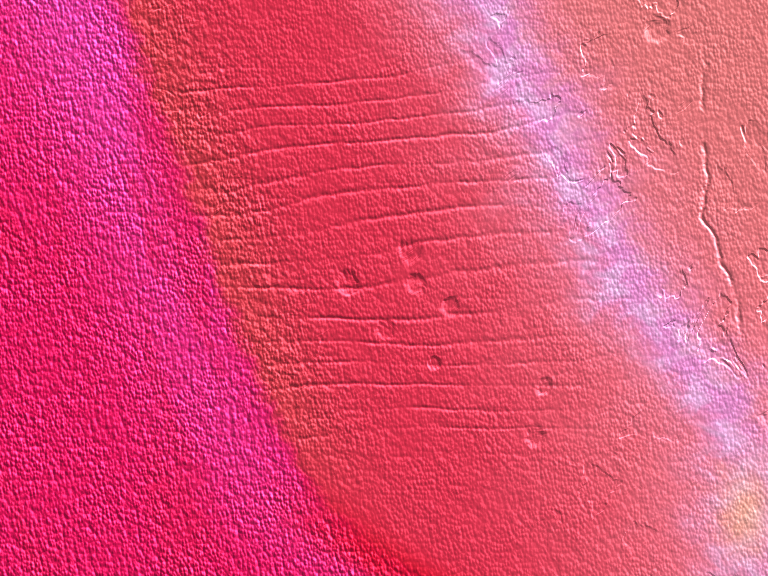
This texture is drawn by a Shadertoy shader. Its source:

```glsl
// Painted plaster: a rough magenta sweep, a cracked red field and a violet ribbon.
// Colour is layered along two curved edges; a height field of cellular grain,
// grooves, chips and dents is then lit from the upper right.

float hash(vec2 p) {
    return fract(sin(dot(p, vec2(127.1, 311.7))) * 4375.85);
}

// Distance to the nearest jittered cell point
float cells(vec2 p) {
    vec2 id = floor(p), f = fract(p);
    float nearest = 2.0;
    for (int y = -1; y <= 1; y++)
    for (int x = -1; x <= 1; x++) {
        vec2 o = vec2(x, y);
        vec2 jitter = vec2(hash(id + o), hash(id + o + 37.3));
        nearest = min(nearest, length(o + jitter - f));
    }
    return nearest;
}

// Layered, warped sines, roughly -1 to 1
float waves(vec2 p) {
    float sum = 0.0, amp = 0.55;
    for (int i = 0; i < 5; i++) {
        p += 0.5 * sin(p.yx * 1.3 + float(i) * 2.1);
        sum += amp * sin(p.x) * cos(p.y);
        p = mat2(1.4, 1.1, -1.1, 1.4) * p + 1.7;
        amp *= 0.6;
    }
    return sum;
}

float magentaEdge(float y) {
    return 0.212 + 0.35 * (1.0 - y) + 0.18 * exp(-10.0 * y);
}

float ribbonCentre(float y) {
    float t = 1.0 - y;
    return 0.835 + 0.52 * t + 0.05 * smoothstep(0.5, 0.68, t) - 0.09 * smoothstep(0.8, 1.0, t);
}

float groove(float d, float width) {
    return exp(-d * d / (width * width));
}

// Shallow pits: centre and radius
const vec3 DENTS[9] = vec3[9](
    vec3(0.712, 0.566, 0.025), vec3(0.604, 0.509, 0.024), vec3(0.724, 0.506, 0.021),
    vec3(0.785, 0.468, 0.019), vec3(0.670, 0.427, 0.023), vec3(0.755, 0.371, 0.013),
    vec3(0.946, 0.332, 0.018), vec3(0.930, 0.245, 0.022), vec3(1.145, 0.950, 0.027));

float height(vec2 p) {
    float d = p.x - magentaEdge(p.y);
    float rough = 1.0 - smoothstep(-0.04, 0.03, d);
    float right = smoothstep(-0.02, 0.08, p.x - ribbonCentre(p.y));
    float broad = waves(p * 24.0);
    float fine = waves(p * 60.0 + 3.0);
    float border = groove(d - 0.06, 0.09) * smoothstep(0.1, 0.4, p.y);

    // Uneven grain in three sizes, drawn out into upright fibres on the rough side
    vec2 q = vec2(p.x + 0.12 * p.y, p.y);
    float patchy = 0.85 + 0.5 * broad;
    float h = -cells(q * vec2(175.0, 120.0)) * mix(0.55 + 0.4 * border, 1.25, rough) * patchy;
    h -= cells(q * vec2(125.0, 48.0) + 9.0) * mix(0.3 + 0.3 * border, 1.05, rough);
    h -= cells(p * vec2(62.0, 70.0) + 4.0) * mix(0.25 + 0.6 * border, 0.7, rough);
    h += fine * mix(0.24 + 0.35 * border, 0.3, rough) + 0.3 * broad;

    // Near-horizontal cracks that come and go along each row
    float tilt = 0.09 * smoothstep(0.35, 0.8, p.y) + 0.03;
    float row = (p.y - tilt * p.x + 0.007 * sin(p.x * 9.0 + p.y * 17.0) + 0.004 * broad) / 0.041;
    float span = smoothstep(-0.02, 0.06, d) * (1.0 - smoothstep(0.72, 1.2, p.x));
    span *= smoothstep(0.16, 0.3, p.y) * (1.0 - smoothstep(0.82, 0.94, p.y));
    float rowId = floor(row);
    float offset = 0.35 + 0.3 * hash(vec2(rowId, 8.0));
    float broken = smoothstep(-0.5, 0.25, waves(vec2(p.x * 13.0 + rowId * 3.7, rowId * 1.9)) + 0.5 * fine);
    float strength = (0.55 + 0.35 * hash(vec2(rowId, 4.0))) * (0.3 + 0.7 * broken);
    h -= 1.05 * span * strength * groove((fract(row) - offset) * 0.041, 0.0034);

    // Long, wandering crack on the right
    float path = 1.225 + 0.06 * (1.0 - smoothstep(0.42, 0.66, p.y));
    path += 0.012 * waves(vec2(p.y * 28.0, 1.0)) + 0.003 * fine;
    float reach = smoothstep(0.4, 0.46, p.y) * (1.0 - smoothstep(0.8, 0.96, p.y));
    h -= 1.5 * reach * smoothstep(-0.7, 0.0, broad) * groove(p.x - path, 0.004);

    // Flaked patches with broken rims
    float chip = waves(p * vec2(30.0, 26.0) + 5.0) + 0.2 * fine;
    float scatter = smoothstep(-0.15, 0.3, waves(p * 9.0 + 2.0));
    float zone = max(smoothstep(0.7, 1.0, p.x + 0.25 * (p.y - 0.5)) * (0.5 + 0.5 * right), 0.5 * border);
    h -= zone * scatter * smoothstep(0.2, 0.34, chip);

    for (int i = 0; i < 9; i++) {
        float r = length((p - DENTS[i].xy) * vec2(1.0, 0.9)) / DENTS[i].z + 0.2 * fine;
        h -= (1.2 - 0.5 * fine) * (1.0 - smoothstep(0.5, 0.95, r));
    }
    return h;
}

vec3 paint(vec2 p) {
    float d = p.x - magentaEdge(p.y);
    float cloud = waves(p * vec2(20.0, 26.0));
    float wisps = waves(p * vec2(48.0, 60.0) + 4.0);

    // Red field fading to salmon and rose
    float fade = smoothstep(0.62, 1.2, p.x + 0.3 * (p.y - 0.5) + 0.03 * cloud);
    vec3 col = mix(vec3(0.85, 0.20, 0.30), vec3(0.91, 0.44, 0.49), fade);
    col = mix(col, vec3(0.85, 0.47, 0.45), 0.6 * smoothstep(1.5, 2.2, p.x + p.y));
    col = mix(col, vec3(0.76, 0.25, 0.27), 0.6 * groove(d - 0.03, 0.08) * smoothstep(0.08, 0.3, p.y));

    // Violet ribbon with ragged pale core and amber foot
    float r = p.x - ribbonCentre(p.y) + 0.03 * cloud + 0.025 * wisps;
    col = mix(col, vec3(0.91, 0.52, 0.66), 0.75 * groove(r, 0.13));
    vec3 violet = mix(vec3(0.88, 0.54, 0.80), vec3(0.91, 0.69, 0.89), smoothstep(-0.4, 0.5, wisps));
    col = mix(col, violet, 0.85 * groove(r, 0.065));
    float foot = groove(length((p - vec2(1.295, 0.11)) * vec2(1.0, 0.6)) + 0.015 * wisps, 0.05);
    col = mix(col, vec3(0.95, 0.67, 0.53), 0.75 * foot);

    // Magenta sweep, brightest just inside its edge
    float glow = groove(d + 0.09, 0.12) * (0.5 + 0.4 * p.y);
    vec3 magenta = mix(vec3(0.87, 0.09, 0.34), vec3(0.90, 0.20, 0.54), glow + 0.3 * smoothstep(0.5, 1.0, p.y));
    float streak = waves(vec2(p.x + 0.33 * p.y, p.y * 0.2) * 22.0);
    magenta = mix(magenta, vec3(0.84, 0.10, 0.29), 0.5 * smoothstep(0.1, 0.6, streak));
    col = mix(col, magenta, 1.0 - smoothstep(-0.025, 0.02, d + 0.012 * cloud + 0.016 * wisps));
    float ember = groove(d + 0.03, 0.08) * (1.0 - smoothstep(0.03, 0.2, p.y));
    return mix(col, vec3(0.87, 0.08, 0.18), 0.75 * ember);
}

void mainImage(out vec4 fragColor, in vec2 fragCoord) {
    vec2 p = fragCoord / iResolution.y;
    float relief = height(p) - height(p + vec2(0.0018, 0.0026));
    float light = clamp(relief * 0.9, -0.6, 0.9);
    vec3 col = paint(p) * (1.0 + 0.65 * light) + 0.32 * max(light, 0.0);
    fragColor = vec4(clamp(col, 0.0, 1.0), 1.0);
}
```
